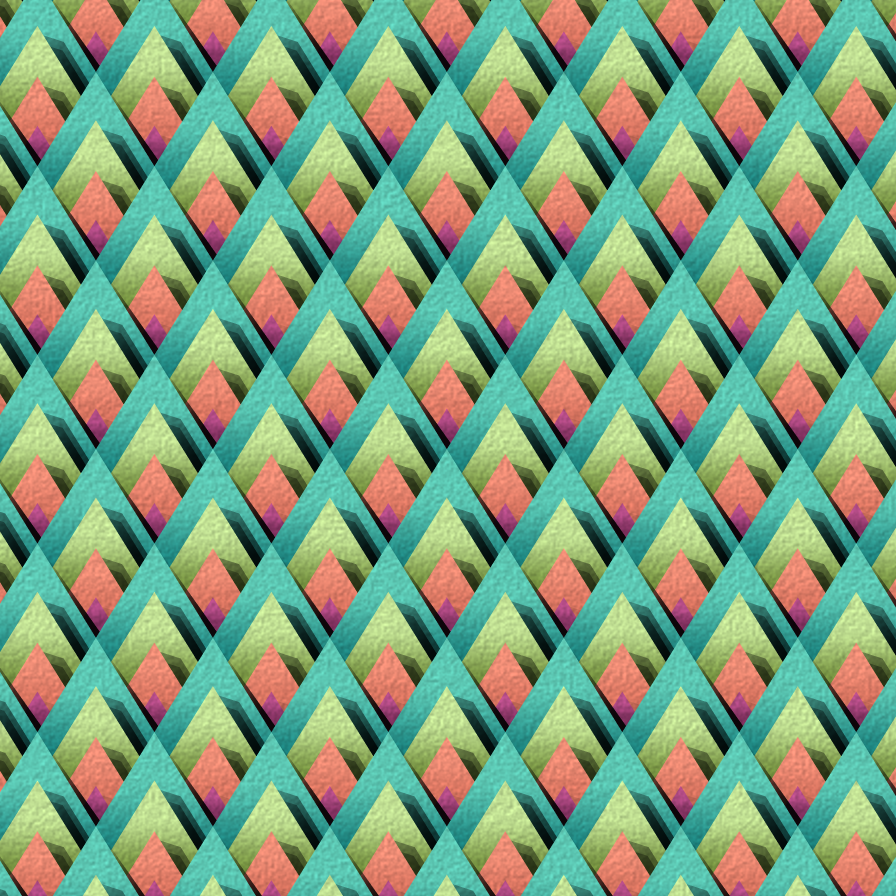
Write a three.js fragment shader that draws this pattern.

```glsl
varying vec2 vUv;

const vec2 REPEATS = vec2(7.66, 4.75);
const vec2 APEX = vec2(0.4987, 0.4987);
const int SAMPLES = 3;

const vec3 TEAL = vec3(0.36, 0.78, 0.70);
const vec3 TEAL_DEEP = vec3(0.08, 0.48, 0.47);
const vec3 LIME = vec3(0.76, 0.88, 0.58);
const vec3 OLIVE = vec3(0.44, 0.55, 0.23);
const vec3 CORAL = vec3(0.93, 0.55, 0.46);
const vec3 CORAL_DEEP = vec3(0.84, 0.45, 0.37);
const vec3 PURPLE = vec3(0.71, 0.30, 0.53);
const vec3 PURPLE_DEEP = vec3(0.50, 0.19, 0.37);

float hash(vec2 p) {
  vec3 h = fract(vec3(p.xyx) * 0.1031);
  h += dot(h, h.yzx + 33.33);
  return fract((h.x + h.y) * h.z);
}

float valueNoise(vec2 p) {
  vec2 cell = floor(p);
  vec2 f = fract(p);
  f = f * f * (3.0 - 2.0 * f);
  float bottom = mix(hash(cell), hash(cell + vec2(1.0, 0.0)), f.x);
  float top = mix(hash(cell + vec2(0.0, 1.0)), hash(cell + 1.0), f.x);
  return mix(bottom, top, f.y);
}

// Diamond axes: x runs down the right edge, y down the left edge
vec2 diamondAxes(vec2 uv) {
  vec2 p = (uv - APEX) * REPEATS;
  return vec2(p.x - p.y, -p.x - p.y);
}

// Slanted strip beside the right edge of a layer
float strip(vec2 q, float inset, float width, float start) {
  vec2 d = q - inset;
  return step(-width, d.y) * step(d.y, 0.0) * step(start, d.x + 1.5 * d.y);
}

vec3 castShadow(vec3 base, vec2 q, float inset, float nearDark, float farDark) {
  float along = smoothstep(inset, 1.0, q.x);
  float shade = 0.65 * strip(q, inset, 0.14, 0.10)
              + 0.35 * strip(q, inset, 0.085, 0.22);
  return base * (1.0 - shade * mix(nearDark, farDark, along));
}

vec3 layerColor(vec2 q, float inset, vec3 light, vec3 deep) {
  float depth = (0.5 * (q.x + q.y) - inset) / (1.0 - inset);
  return mix(light, deep, smoothstep(0.22, 0.68, depth));
}

vec3 addLayer(vec3 base, vec2 q, float inset, vec3 light, vec3 deep) {
  float inside = step(inset, min(q.x, q.y));
  return mix(base, layerColor(q, inset, light, deep), inside);
}

vec3 scales(vec2 uv) {
  vec2 q = fract(diamondAxes(uv));

  // Nested diamonds share the bottom corner
  vec3 color = layerColor(q, 0.0, TEAL, TEAL_DEEP);
  color = castShadow(color, q, 0.256, 0.40, 0.92);
  color = addLayer(color, q, 0.256, LIME, OLIVE);
  color = castShadow(color, q, 0.525, 0.45, 0.65);
  color = addLayer(color, q, 0.525, CORAL, CORAL_DEEP);
  color = castShadow(color, q, 0.785, 0.08, 0.20);
  color = addLayer(color, q, 0.785, PURPLE, PURPLE_DEEP);

  // Tapered shadow of the neighbouring scale
  float contact = step(1.0 - 0.065 * q.x, q.y);
  return color * (1.0 - 0.9 * contact * smoothstep(0.05, 0.85, q.x));
}

// Embossed felt grain
float grain(vec2 uv) {
  vec2 p = uv * 270.0;
  float relief = valueNoise(p) - valueNoise(p + vec2(0.6, -0.6));
  float fine = valueNoise(uv * 430.0 + 17.0) - 0.5;
  return 0.16 * relief + 0.10 * fine;
}

void main() {
  // Average several points across the footprint to smooth edges
  vec2 footprint = fwidth(vUv);
  vec3 color = vec3(0.0);
  for (int y = 0; y < SAMPLES; y++) {
    for (int x = 0; x < SAMPLES; x++) {
      vec2 offset = (vec2(float(x), float(y)) + 0.5) / float(SAMPLES) - 0.5;
      color += scales(vUv + offset * footprint);
    }
  }
  color /= float(SAMPLES * SAMPLES);
  color *= 1.0 + grain(vUv);
  gl_FragColor = vec4(clamp(color, 0.0, 1.0), 1.0);
}
```
